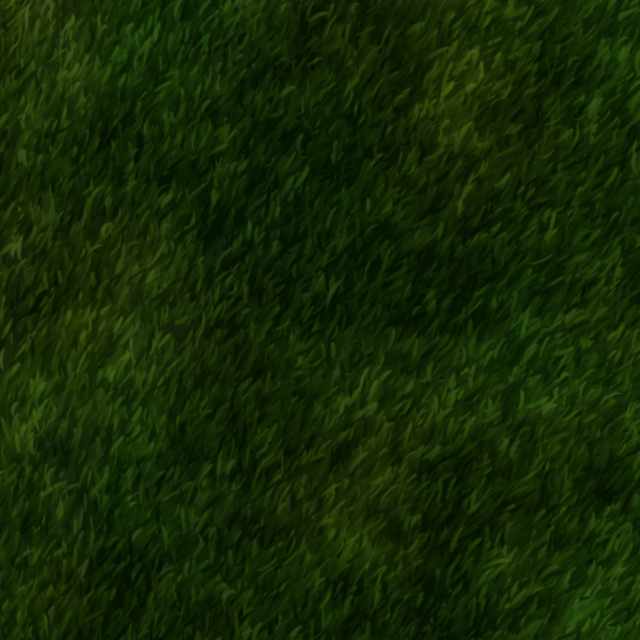
Write a WebGL 1 fragment shader that draws this texture.

```glsl
precision highp float;
// Dim, soft-focus lawn seen from above: short curved blades leaning right.
// Layers of jittered blades are laid over streaky noise as one tone value,
// which a dark-to-light green ramp then colours, with drifting warm and cool hues.

#define LAYERS 10
#define CELLS 25.0
#define BLADE_LENGTH 0.023
#define BLADE_WIDTH 0.0037
#define SOFTNESS 0.0024
#define LEAN_LEFT 1.25
#define LEAN_RIGHT 0.87
#define LEAN_SPREAD 1.1
#define BASE_TONE 0.43
#define PATCH_CONTRAST 0.75
#define BLADE_CONTRAST 0.95
#define PALE_SHARE 0.16

uniform vec2 u_resolution;

float hash(vec2 p) {
  vec3 q = fract(vec3(p.xyx) * vec3(0.1031, 0.1030, 0.0973));
  q += dot(q, q.yzx + 33.33);
  return fract((q.x + q.y) * q.z);
}

float noise(vec2 p) {
  vec2 i = floor(p), f = fract(p);
  f = f * f * (3.0 - 2.0 * f);
  float low = mix(hash(i), hash(i + vec2(1.0, 0.0)), f.x);
  float high = mix(hash(i + vec2(0.0, 1.0)), hash(i + vec2(1.0, 1.0)), f.x);
  return mix(low, high, f.y);
}

float fbm(vec2 p) {
  float sum = 0.0, weight = 0.5;
  for (int i = 0; i < 4; i++) {
    sum += weight * noise(p);
    p = mat2(1.6, 1.2, -1.2, 1.6) * p + 17.3;
    weight *= 0.5;
  }
  return sum / 0.9375;
}

// Rotates p so that its x axis runs along the given angle.
vec2 alongAngle(vec2 p, float angle) {
  float c = cos(angle), s = sin(angle);
  return vec2(c * p.x + s * p.y, c * p.y - s * p.x);
}

// Returns coverage in x and the position from root (-1) to tip (1) in y.
vec2 blade(vec2 p, float angle, float halfLength, float halfWidth, float bend, float soft) {
  vec2 q = alongAngle(p, angle);
  float t = q.x / halfLength;
  float across = abs(q.y + bend * (t * t - 0.4));
  float width = halfWidth * (1.0 - 0.55 * t * t);
  float side = 1.0 - smoothstep(-soft, soft, across - width);
  float ends = 1.0 - smoothstep(0.65, 1.1, abs(t));
  return vec2(side * ends, clamp(t, -1.0, 1.0));
}

vec3 grassRamp(float tone) {
  vec3 deep = vec3(0.022, 0.072, 0.002);
  vec3 middle = vec3(0.090, 0.176, 0.015);
  vec3 bright = vec3(0.205, 0.325, 0.050);
  return tone < 0.5 ? mix(deep, middle, tone * 2.0) : mix(middle, bright, tone * 2.0 - 1.0);
}

void main() {
  vec2 uv = gl_FragCoord.xy / min(u_resolution.x, u_resolution.y);
  float soft = max(SOFTNESS, 0.75 / min(u_resolution.x, u_resolution.y));
  float lean = mix(LEAN_LEFT, LEAN_RIGHT, clamp(uv.x, 0.0, 1.0));

  // Light and shaded clumps, with fine streaks running along the grass.
  float clumps = fbm(uv * 6.0 + 4.7) - 0.5;
  float tufts = noise(uv * 24.0 + 31.0) - 0.5;
  vec2 warped = uv + 0.016 * vec2(noise(uv * 14.0), noise(uv * 14.0 + 50.0));
  vec2 grain = alongAngle(warped, 1.04);
  float streaks = noise(grain * vec2(30.0, 95.0)) + 0.6 * noise(grain * vec2(65.0, 170.0) + 9.0) - 0.8;
  float ground = BASE_TONE + PATCH_CONTRAST * clumps + 0.16 * tufts;
  float tone = ground - 0.05 + 0.42 * streaks;
  float pale = 0.0;
  float tint = 0.0;

  // Overlapping blades; each layer has its own grid scale and offset.
  for (int layer = 0; layer < LAYERS; layer++) {
    float k = float(layer);
    float cells = CELLS * (1.0 + 0.025 * k);
    vec2 grid = uv * cells + vec2(k * 7.37, k * 3.71);
    vec2 cell = floor(grid);
    for (int y = -1; y <= 1; y++) {
      for (int x = -1; x <= 1; x++) {
        vec2 id = cell + vec2(float(x), float(y));
        vec2 seed = id + k * 57.0 + 11.0;
        float shade = hash(seed);
        float size = hash(seed + 113.1);
        float turn = hash(seed + 227.3) + hash(seed + 341.7) - 1.0;
        float kind = hash(seed + 459.9);
        vec2 center = id + vec2(hash(seed + 571.3), hash(seed + 683.9));
        float bend = (kind - 0.5) * 0.010;
        vec2 b = blade((grid - center) / cells, lean + LEAN_SPREAD * turn * 0.65,
                       BLADE_LENGTH * mix(0.45, 1.05, size),
                       BLADE_WIDTH * mix(0.45, 1.1, fract(kind * 7.0)), bend, soft);
        float lit = ground + BLADE_CONTRAST * (pow(shade, 1.25) - 0.42) + 0.12 * b.y;
        float cover = b.x * 0.78;
        tone = mix(tone, lit, cover);
        pale = mix(pale, step(1.0 - PALE_SHARE, kind) * smoothstep(0.3, 0.8, shade), cover);
        tint = mix(tint, fract(kind * 13.0) - 0.5, cover);
      }
    }
  }

  // Warm olive drifts, cool shaded hollows, and a few greyish dry blades.
  vec3 color = grassRamp(clamp(tone, 0.0, 1.15));
  float warmth = 1.3 * (fbm(uv * 4.0 + 71.0) - 0.5) + 0.45 * tint;
  color *= 1.0 + warmth * vec3(0.55, -0.08, -0.5);
  float dry = smoothstep(0.75, 0.0, uv.x) * 0.45 + 0.3;
  float greyness = clamp(pale * 0.85 + dry * 0.25 * smoothstep(0.5, 0.8, noise(uv * 9.0 + 8.0)), 0.0, 1.0);
  vec3 greyed = vec3(0.205, 0.275, 0.115) * (0.3 + 0.95 * clamp(tone, 0.0, 1.0));
  color = mix(color, greyed, greyness * dry * 1.2);
  gl_FragColor = vec4(clamp(color, 0.0, 1.0), 1.0);
}
```
